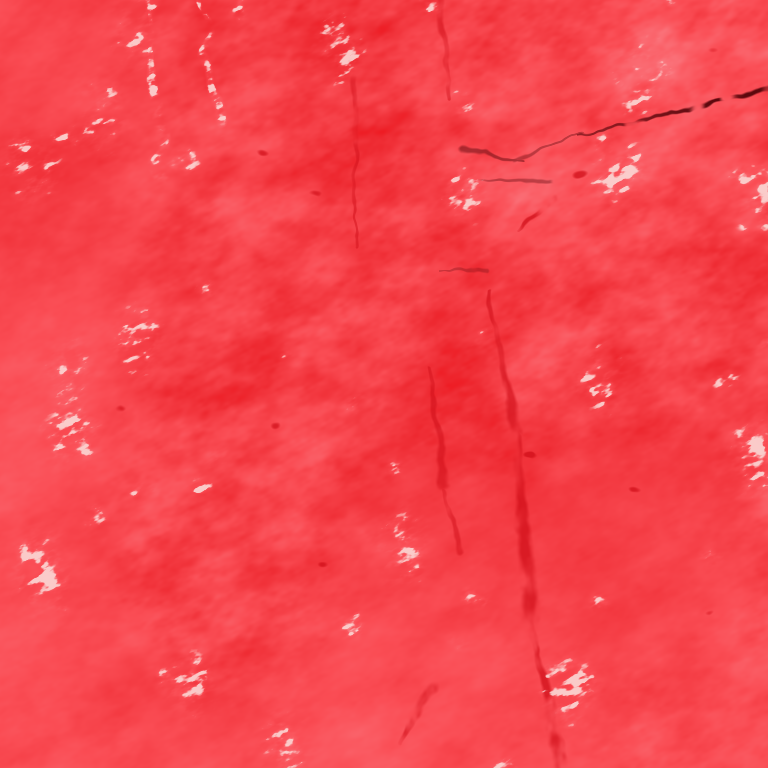
Give the GLSL for this texture, as a Shadertoy shader.

```glsl
float hash(vec2 p) {
    return fract(sin(dot(p, vec2(127.1, 311.7))) * 43758.5453);
}

float noise(vec2 p) {
    vec2 i = floor(p), f = fract(p);
    f = f * f * (3.0 - 2.0 * f);
    return mix(mix(hash(i), hash(i + vec2(1, 0)), f.x),
               mix(hash(i + vec2(0, 1)), hash(i + vec2(1, 1)), f.x), f.y);
}

float fbm(vec2 p, int octaves) {
    float sum = 0.0, total = 0.0, amp = 0.5;
    for (int i = 0; i < octaves; i++) {
        sum += amp * noise(p);
        total += amp;
        p = mat2(1.6, 1.2, -1.2, 1.6) * p + 7.3;
        amp *= 0.5;
    }
    return sum / total;
}

// Soft blobs of random strength, scattered over a jittered grid
float scatter(vec2 p, float cells, float chance, vec2 radius, float seed) {
    float mask = 0.0;
    vec2 cell = floor(p * cells);
    for (int y = -1; y <= 1; y++)
    for (int x = -1; x <= 1; x++) {
        vec2 id = cell + vec2(x, y);
        vec2 jitter = vec2(hash(id + seed), hash(id + seed + 17.0));
        vec2 d = (p - (id + jitter) / cells) / radius;
        float strength = step(hash(id + seed + 31.0), chance) * (0.55 + 0.5 * hash(id + seed + 53.0));
        mask = max(mask, strength * exp(-dot(d, d)));
    }
    return mask;
}

// Tapered line from a (thin) to b (full width)
float streak(vec2 p, vec2 a, vec2 b, float width) {
    vec2 ab = b - a;
    float h = clamp(dot(p - a, ab) / dot(ab, ab), 0.0, 1.0);
    float w = width * mix(0.35, 1.0, h);
    return 1.0 - smoothstep(w * 0.25, w, length(p - a - ab * h));
}

void mainImage(out vec4 fragColor, in vec2 fragCoord) {
    vec2 p = fragCoord / iResolution.y;
    vec2 slanted = mat2(0.9, -0.42, 0.42, 0.9) * p;

    // Mottled red paint, rougher in some patches
    float rough = mix(0.55, 1.3, smoothstep(0.3, 0.7, noise(p * 3.5 + 4.0)));
    float green = 0.276 + 0.22 * (fbm(p * 4.0 + 2.0, 4) - 0.5);
    green += rough * 0.19 * (fbm(slanted * vec2(17.0, 26.0), 4) - 0.5);
    green += rough * 0.07 * (fbm(slanted * vec2(60.0, 110.0), 2) - 0.5);

    // Chalky flakes: clusters, lone chips and two dotted trails
    vec2 ragged = p + 0.02 * (vec2(noise(p * 28.0), noise(p * 28.0 + 40.0)) - 0.5);
    float chipMask = scatter(ragged, 6.0, 0.52 - 0.2 * p.x, vec2(0.027, 0.036), 3.0);
    chipMask = max(chipMask, 0.95 * scatter(ragged, 11.0, 0.2, vec2(0.013, 0.010), 9.0));
    float trail = max(streak(ragged, vec2(0.195, 1.02), vec2(0.21, 0.77), 0.012),
                      streak(ragged, vec2(0.26, 1.02), vec2(0.285, 0.82), 0.012));
    chipMask = max(chipMask, 0.6 * trail);
    float grain = fbm(slanted * vec2(62.0, 125.0) + 11.0, 3);
    float chips = smoothstep(0.66, 0.82, grain - 0.1 + 0.36 * chipMask) * smoothstep(0.05, 0.3, chipMask);
    green += 0.16 * chipMask * smoothstep(0.35, 0.75, grain);

    // Deep red stains, running downwards
    vec2 q = p + 0.012 * (vec2(fbm(p * 35.0, 3), fbm(p * 35.0 + 20.0, 3)) - 0.5);
    float stain = 0.9 * streak(q, vec2(0.635, 0.62), vec2(0.672, 0.44), 0.010);
    stain = max(stain, streak(q, vec2(0.672, 0.44), vec2(0.69, 0.20), 0.016));
    stain = max(stain, streak(q, vec2(0.69, 0.20), vec2(0.735, -0.02), 0.013));
    stain = max(stain, 0.8 * streak(q, vec2(0.56, 0.52), vec2(0.578, 0.37), 0.009));
    stain = max(stain, 0.7 * streak(q, vec2(0.578, 0.37), vec2(0.60, 0.28), 0.006));
    stain = max(stain, 0.8 * streak(q, vec2(0.585, 0.87), vec2(0.57, 1.02), 0.008));
    stain = max(stain, 0.7 * streak(q, vec2(0.465, 0.68), vec2(0.46, 0.90), 0.006));
    stain = max(stain, streak(q, vec2(0.52, 0.03), vec2(0.56, 0.105), 0.011));
    stain = max(stain, streak(q, vec2(0.675, 0.70), vec2(0.72, 0.738), 0.007));
    stain *= smoothstep(0.2, 0.65, fbm(p * vec2(45.0, 28.0) + 5.0, 3));
    float spots = scatter(q, 8.0, 0.05 + 0.16 * p.x, vec2(0.011, 0.006), 71.0);
    stain = max(stain, smoothstep(0.4, 0.8, spots));

    // Thin dark cracks
    float crack = streak(q, vec2(0.75, 0.823), vec2(1.02, 0.888), 0.0055);
    crack = max(crack, 0.6 * streak(q, vec2(0.76, 0.828), vec2(0.67, 0.793), 0.004));
    crack = max(crack, 0.75 * streak(q, vec2(0.68, 0.792), vec2(0.60, 0.803), 0.006));
    crack = max(crack, 0.6 * streak(q, vec2(0.62, 0.767), vec2(0.72, 0.763), 0.0045));
    crack = max(crack, 0.45 * streak(q, vec2(0.57, 0.648), vec2(0.635, 0.645), 0.004));
    crack *= smoothstep(0.15, 0.5, noise(p * 55.0)) * mix(0.65, 1.0, smoothstep(0.75, 0.95, p.x));

    // Colours
    float red = 0.97 + clamp(0.35 * (green - 0.27), -0.035, 0.012);
    vec3 color = vec3(red, green, green + 0.03);
    color = mix(color, vec3(0.82, 0.06, 0.10), 0.75 * stain);
    color = mix(color, vec3(0.98, 0.83, 0.82), 0.92 * chips);
    color = mix(color, vec3(0.36, 0.03, 0.05), crack);
    fragColor = vec4(color, 1.0);
}
```
